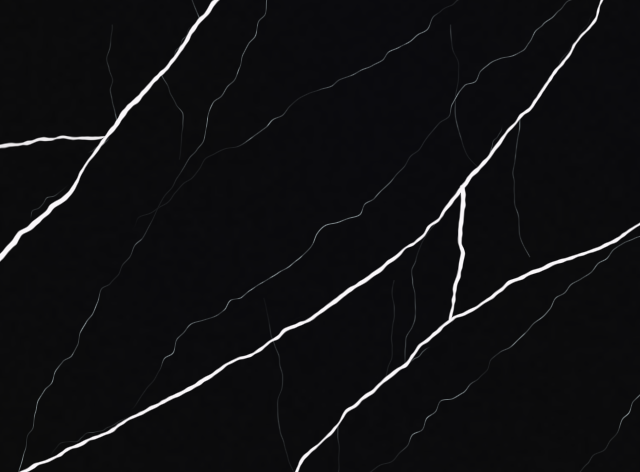
Give the GLSL for this texture, as a WebGL 2 fragment shader.

```glsl
#version 300 es
precision highp float;

uniform vec2 u_resolution;
out vec4 outColor;

const float PI = 3.14159265;
const float GRAIN_ANGLE = 0.74;
const float EDGE_SOFTNESS = 0.0021;

const vec3 STONE = vec3(0.043, 0.043, 0.050);
const vec3 HAIR_TINT = vec3(0.51, 0.55, 0.56);
const vec3 VEIN_WHITE = vec3(0.98, 0.97, 0.98);

// Main veins: parabolas across the grain, one component per vein
const vec3 MAIN_OFFSET = vec3(-0.40, -0.212, 0.35);
const vec3 MAIN_BEND = vec3(-0.35, 0.22, 0.18);
const vec3 MAIN_APEX = vec3(0.75, 0.95, 0.30);
const vec3 MAIN_WIDTH = vec3(0.0034, 0.0033, 0.0041);
const float MAIN_WANDER = 0.034;

// Hairline veins: straight trends across the grain
const int HAIR_COUNT = 5;
const float HAIR_OFFSET[5] = float[](-0.95, -0.56, -0.07, 0.26, 0.0);
const float HAIR_TILT[5] = float[](0.14, 0.01, -0.01, -0.13, 0.33);
const float HAIR_START[5] = float[](0.0, 0.5, 0.3, 0.56, 0.0);
const float HAIR_WANDER = 0.065;
const float HAIR_WIDTH = 0.0009;
const int BRANCH_COUNT = 9;

float hash(vec2 p) {
    return fract(sin(dot(p, vec2(127.1, 311.7))) * 43758.5453);
}

float noise(vec2 p) {
    vec2 cell = floor(p);
    vec2 f = fract(p);
    f = f * f * (3.0 - 2.0 * f);
    float low = mix(hash(cell), hash(cell + vec2(1, 0)), f.x);
    float high = mix(hash(cell + vec2(0, 1)), hash(cell + vec2(1, 1)), f.x);
    return mix(low, high, f.y);
}

// Jagged sideways drift along a vein
float wander(float s, float seed) {
    return noise(vec2(s * 4.0, seed)) - 0.5
         + 0.40 * (noise(vec2(s * 14.0, seed + 20.0)) - 0.5)
         + 0.17 * (noise(vec2(s * 43.0, seed + 40.0)) - 0.5);
}

float mainCentre(int k, float s) {
    float u = s - MAIN_APEX[k];
    return MAIN_OFFSET[k] + MAIN_BEND[k] * u * u + MAIN_WANDER * wander(s, float(k) + 3.0);
}

vec2 mainPoint(int k, float s) {
    return vec2(s, mainCentre(k, s));
}

float stroke(float dist, float halfWidth) {
    float soft = max(EDGE_SOFTNESS, 0.8 / u_resolution.y);
    return 1.0 - smoothstep(halfWidth - soft, halfWidth + soft, dist);
}

// Distance to a crooked strand from a to b, and the fraction along it
vec2 strand(vec2 q, vec2 a, vec2 b, float seed, float bow, float drift) {
    float len = distance(a, b);
    vec2 dir = (b - a) / len;
    vec2 local = vec2(dot(q - a, dir), dot(q - a, vec2(-dir.y, dir.x)));
    float h = clamp(local.x / len, 0.0, 1.0);
    float centre = sin(PI * h) * (bow + drift * wander(local.x, seed));
    return vec2(length(vec2(local.x - h * len, local.y - centre)), h);
}

// Uneven brightness that breaks a hairline into dashes
float broken(vec2 q, float seed) {
    float patches = smoothstep(0.15, 0.75, noise(q * 11.0 + seed));
    float flecks = smoothstep(0.15, 0.9, noise(q * 75.0 + seed));
    return 0.14 + 0.32 * patches + 0.55 * patches * flecks;
}

void main() {
    vec2 p = gl_FragCoord.xy / u_resolution.y;
    float c = cos(GRAIN_ANGLE), n = sin(GRAIN_ANGLE);
    vec2 q = vec2(c * p.x + n * p.y, c * p.y - n * p.x);
    float ragged = 0.0022 * (noise(p * 85.0) - 0.5);
    float bright = 0.0;
    float hair = 0.0;

    // Main veins with faint splinters beside them
    for (int k = 0; k < 3; k++) {
        float side = q.y - mainCentre(k, q.x);
        float swell = 0.65 + 0.75 * noise(vec2(q.x * 7.0, float(k) + 60.0));
        bright = max(bright, stroke(abs(side), MAIN_WIDTH[k] * swell + ragged));
        float gap = 0.035 * wander(q.x * 1.7, float(k) + 70.0);
        float shown = smoothstep(0.55, 0.8, noise(vec2(q.x * 16.0, float(k) + 80.0)));
        hair = max(hair, 0.6 * shown * broken(q, 5.0) * stroke(abs(side - gap), HAIR_WIDTH));
    }

    // Heavy fork between two veins and a spur toward the left edge
    vec2 fork = strand(q, mainPoint(1, 1.13), mainPoint(0, 0.92), 91.0, 0.012, 0.05);
    bright = max(bright, stroke(fork.x, mix(0.0052, 0.0030, fork.y) + ragged));
    vec2 spur = strand(q, mainPoint(2, 0.646), vec2(0.45, 0.52), 93.0, 0.006, 0.04);
    bright = max(bright, 0.95 * stroke(spur.x, mix(0.0026, 0.0042, spur.y) + 1.5 * ragged));

    // Long hairlines
    for (int i = 0; i < HAIR_COUNT; i++) {
        float seed = float(i) + 110.0;
        float centre = HAIR_OFFSET[i] + HAIR_TILT[i] * q.x + HAIR_WANDER * wander(q.x, seed);
        float begin = smoothstep(-0.01, 0.04, q.x - HAIR_START[i]);
        hair = max(hair, begin * broken(q, seed) * stroke(abs(q.y - centre), HAIR_WIDTH));
    }

    // Steep hairline branches leaving the main veins
    for (int i = 0; i < BRANCH_COUNT; i++) {
        float seed = float(i) + 140.0;
        float along = 0.45 + 0.95 * fract(float(i) * 0.618 + 0.3);
        float angle = 0.55 + 0.5 * hash(vec2(seed, 1.0)) + PI * float(i & 1);
        float reach = 0.14 + 0.26 * hash(vec2(seed, 2.0));
        vec2 root = mainPoint(i % 3, along);
        vec2 tip = root + reach * vec2(cos(angle), sin(angle));
        float bow = 0.08 * (hash(vec2(seed, 3.0)) - 0.5);
        vec2 branch = strand(q, root, tip, seed, bow, 0.06);
        float fade = 1.0 - 0.5 * branch.y;
        hair = max(hair, fade * broken(q, seed) * stroke(branch.x, HAIR_WIDTH));
    }

    // Polished dark ground with a faint cool mottle
    vec3 color = STONE + vec3(-0.004, -0.004, 0.010) * (noise(p * 2.5) - 0.4);
    color += 0.008 * (noise(p * 70.0) - 0.5);
    color = mix(color, HAIR_TINT * 1.15, hair);
    color = mix(color, VEIN_WHITE, bright);
    outColor = vec4(color, 1.0);
}
```
